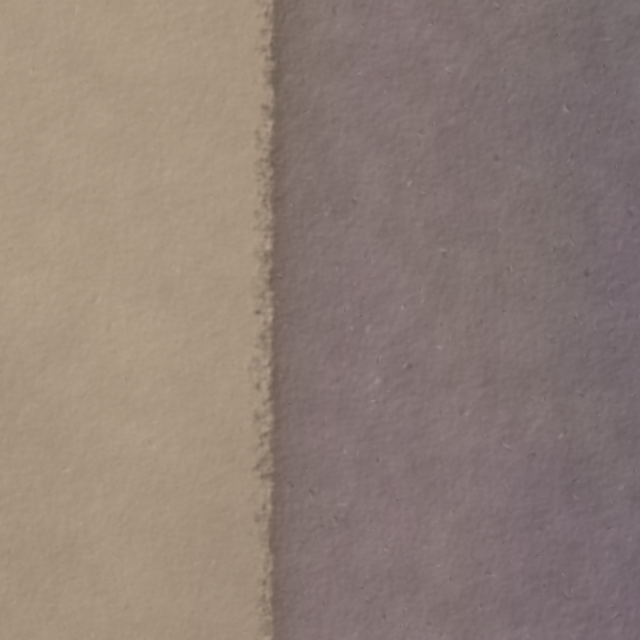
Give the GLSL for this texture, as a WebGL 1 fragment shader.

```glsl
precision highp float;
// Two plaster-like planes meeting at a crumbly vertical edge: warm and lit on the
// left, mauve and shaded on the right. Value noise gives the blotches, its slope
// gives the grain relief, and two hashed grids scatter irregular pits and flecks.

uniform vec2 u_resolution;

const vec3 LIT_WARM = vec3(0.678, 0.604, 0.522);
const vec3 LIT_DIM = vec3(0.622, 0.555, 0.480);
const vec3 LIP = vec3(0.570, 0.505, 0.443);
const vec3 SHADE_NEAR = vec3(0.517, 0.456, 0.445);
const vec3 SHADE_FAR = vec3(0.458, 0.411, 0.428);
const vec3 CREASE = vec3(0.440, 0.378, 0.335);
const vec3 MAUVE = vec3(0.002, -0.008, 0.015);
const float EDGE_X = 0.425;
const float LIP_WIDTH = 0.026;
const float GRAIN_LIT = 0.055;
const float GRAIN_SHADE = 0.075;
const float GRAIN_LIP = 0.27;
const float FLECK_CHANCE = 0.22;

float hash(vec2 p) {
  return fract(sin(dot(p, vec2(127.1, 311.7))) * 43758.5453);
}

float noise(vec2 p) {
  vec2 i = floor(p);
  vec2 f = fract(p);
  f = f * f * (3.0 - 2.0 * f);
  float low = mix(hash(i), hash(i + vec2(1.0, 0.0)), f.x);
  float high = mix(hash(i + vec2(0.0, 1.0)), hash(i + vec2(1.0, 1.0)), f.x);
  return mix(low, high, f.y);
}

mat2 turn(float a) {
  return mat2(cos(a), sin(a), -sin(a), cos(a));
}

float fbm(vec2 p) {
  float sum = 0.0;
  float gain = 0.5;
  for (int k = 0; k < 4; k++) {
    sum += gain * noise(p);
    p = turn(0.64) * p * 2.03 + 7.3;
    gain *= 0.5;
  }
  return sum / 0.9375;
}

// Layers are turned apart so that no grid direction shows.
float height(vec2 p) {
  return 0.36 * noise(turn(0.4) * p * 62.0) + 0.36 * noise(turn(1.1) * p * 108.0 + 13.0)
       + 0.28 * noise(turn(1.9) * p * 175.0 + 41.0);
}

// Slope of the surface towards a light at the upper left.
float relief(vec2 p) {
  vec2 reach = vec2(-0.0020, 0.0020);
  return height(p - reach) - height(p + reach);
}

// Ragged light flecks with a dark side, one possible per grid cell.
float flecks(vec2 p, float cells) {
  vec2 grid = turn(0.3) * p * cells + cells;
  vec2 cell = floor(grid);
  vec2 d = fract(grid) - 0.3 - 0.4 * vec2(hash(cell + 3.1), hash(cell + 8.7));
  d += 0.20 * (vec2(noise(grid * 4.0), noise(grid * 4.0 + 19.0)) - 0.5);
  d = turn(6.3 * hash(cell + 61.0)) * d * vec2(0.8, 1.3);
  float size = mix(0.07, 0.16, hash(cell + 5.0));
  float bright = exp(-dot(d, d) / (size * size));
  d += vec2(-0.10, 0.12);
  float dark = exp(-dot(d, d) / (size * size));
  float present = step(hash(cell + 21.0), FLECK_CHANCE);
  return present * (bright * hash(cell + 31.0) - dark * hash(cell + 47.0));
}

void main() {
  vec2 uv = gl_FragCoord.xy / u_resolution;
  float slope = relief(uv);
  float blotch = fbm(uv * 5.0 + 2.0) - 0.5;
  float mottle = fbm(uv * vec2(26.0, 22.0) + 11.0) - 0.5;
  float crumb = noise(uv * vec2(85.0, 78.0) + 5.0) - 0.5;
  float grit = noise(turn(0.7) * uv * 135.0 + 9.0) - 0.5;

  // Edge outlines, broken up by crumbs
  float edge = EDGE_X + 0.003 * (uv.y - 0.5) + 0.006 * crumb + 0.003 * grit;
  float lipBow = 0.010 * smoothstep(0.45, 1.0, uv.y) + 0.005 * smoothstep(0.35, 0.0, uv.y);
  float lipStart = EDGE_X - LIP_WIDTH + lipBow + 0.018 * crumb + 0.008 * grit;
  float shade = smoothstep(edge - 0.007, edge + 0.007, uv.x);
  float lip = smoothstep(lipStart - 0.009, lipStart + 0.015, uv.x);

  // Lit plane
  float dimming = 0.22 + 0.42 * smoothstep(0.6, 0.0, uv.y)
                + 0.42 * smoothstep(0.20, 0.41, uv.x) + 0.8 * blotch;
  vec3 lit = mix(LIT_WARM, LIT_DIM, clamp(dimming, 0.0, 1.0));
  lit += 0.034 * mottle + GRAIN_LIT * slope;

  // Crumbly lip: light tops and dark pits rather than a flat band
  vec3 lipColor = LIP + 0.08 * crumb + 0.07 * grit + GRAIN_LIP * slope;
  lit = mix(lit, lipColor, lip * 0.88);

  // Shaded plane, cooling towards the right
  float cooling = smoothstep(0.62, 1.04, uv.x + 0.20 * blotch);
  vec3 dusk = mix(SHADE_NEAR, SHADE_FAR, cooling);
  float tint = fbm(uv * vec2(5.0, 3.5) + 23.0) - 0.45 + 0.35 * (0.5 - uv.y);
  dusk += MAUVE * clamp(2.0 * tint, -0.6, 1.0);
  dusk += 0.055 * mottle + GRAIN_SHADE * slope;
  dusk += 0.010 * (noise(vec2(uv.x * 70.0, uv.y * 20.0)) - 0.5);

  // Brown crease beside the edge, fading into the shade
  float away = max(uv.x - edge, 0.0);
  float crease = 0.60 * exp(-away / 0.016) + 0.38 * exp(-away / 0.045);
  dusk = mix(dusk, CREASE + 0.03 * crumb + 0.10 * slope, crease);

  vec3 color = mix(lit, dusk, shade);
  float specks = flecks(uv, 26.0) + 0.8 * flecks(uv + 0.37, 47.0);
  color += specks * mix(0.038, 0.075, shade);
  color += 0.010 * (noise(uv * 256.0) - 0.5);
  gl_FragColor = vec4(color, 1.0);
}
```
